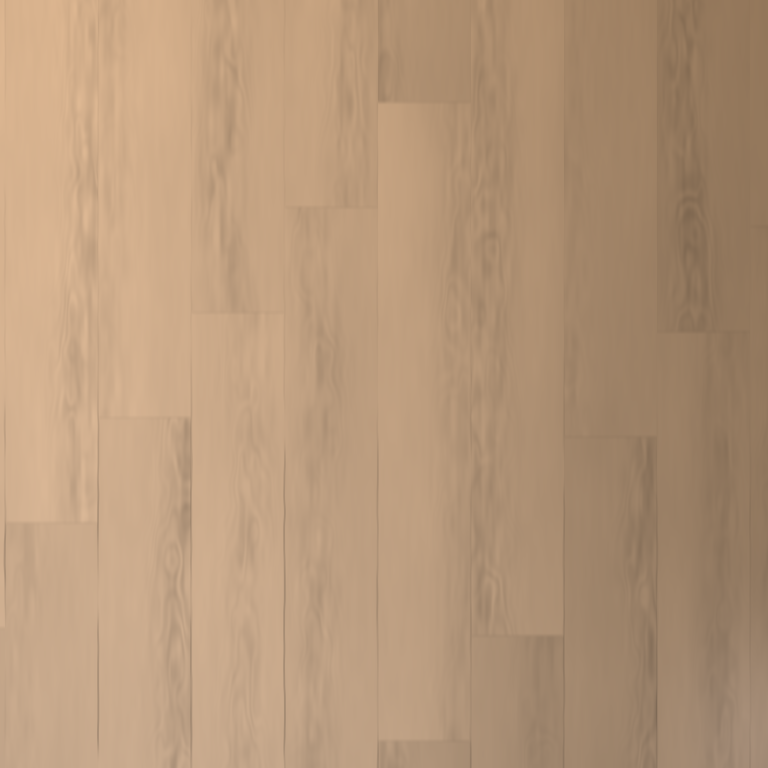
Reproduce this texture procedurally as a Shadertoy shader.

```glsl
#define PLANK_WIDTH 0.1213
#define PLANK_LENGTH 0.832
#define FIRST_SEAM 0.0065
#define FIRST_JOINT 0.319
#define STAGGER 0.137
#define STAGGER_JUMP 0.122
#define SEAM_HALF_WIDTH 0.0011
#define SEAM_DEPTH 0.17
#define GRAIN_DEPTH 0.125
#define TONE_SPREAD 0.022
#define LIT_OAK vec3(0.806, 0.674, 0.553)
#define SHADED_OAK vec3(0.545, 0.445, 0.35)

float hash(vec2 p) {
    return fract(sin(dot(p, vec2(127.1, 311.7))) * 43758.5453);
}

float noise(vec2 p) {
    vec2 i = floor(p), f = fract(p);
    f = f * f * (3.0 - 2.0 * f);
    return mix(mix(hash(i), hash(i + vec2(1, 0)), f.x),
               mix(hash(i + vec2(0, 1)), hash(i + vec2(1, 1)), f.x), f.y);
}

// Alternates between +1 and -1 along a column of boards
float boardSide(vec2 board) {
    return 1.0 - 2.0 * mod(board.y, 2.0);
}

float boardTone(vec2 board) {
    return boardSide(board) * (0.45 - cos(1.2566 * (board.x - 2.0)));
}

// Signed grain of one board: a streaked band with nested arches
float woodGrain(vec2 p, float across, vec2 board) {
    vec2 q = p + 17.0 * vec2(hash(board + 3.1), hash(board + 8.7));
    float side = boardSide(board);
    float centre = fract(0.85 + 0.27 * board.x - 0.42 * step(5.5, board.x));
    centre = mix(1.0 - centre, centre, 0.5 + 0.5 * side);
    float strength = 0.68 + 0.32 * side * cos(2.6 * board.x);
    float wander = noise(vec2(board.x * 7.3, q.y * 6.0)) - 0.5;
    float d = across - centre - 0.16 * wander;
    float band = strength * exp(-d * d / 0.05);

    float warp = noise(q * vec2(55.0, 14.0)) + 0.6 * noise(q * vec2(110.0, 34.0));
    float arches = sin(6.2832 * (28.0 * d * d + 9.0 * q.y + 1.8 * warp));
    float patches = smoothstep(0.2, 0.8, noise(q * vec2(30.0, 9.0)));
    float streaks = noise(q * vec2(135.0, 14.0)) - 0.5;
    float fibres = noise(q * vec2(210.0, 32.0)) - 0.5;
    float broad = noise(q * vec2(24.0, 2.0)) - 0.5;

    float figure = 0.3 * arches * (0.25 + 0.75 * patches) - 0.3 * patches;
    figure += 0.75 * streaks + 0.6 * fibres - 0.35;
    return band * figure + 0.32 * broad + 0.1 * streaks + 0.1 * fibres + 0.18;
}

// Soft line around distance zero, never thinner than a pixel
float softLine(float dist, float halfWidth, float pixel) {
    float w = max(halfWidth, 0.6 * pixel);
    return (halfWidth / w) * (1.0 - smoothstep(0.3 * w, 1.9 * w, abs(dist)));
}

void mainImage(out vec4 fragColor, in vec2 fragCoord) {
    vec2 p = fragCoord / iResolution.xy;
    float pixel = 1.0 / min(iResolution.x, iResolution.y);

    // Staggered plank layout, restarting one board lower halfway across
    float u = (p.x - FIRST_SEAM) / PLANK_WIDTH;
    float column = floor(u);
    float across = u - column;
    float joint = FIRST_JOINT + STAGGER * column + STAGGER_JUMP * step(5.5, column);
    joint -= PLANK_LENGTH * step(3.5, column);
    float v = (p.y - joint) / PLANK_LENGTH;

    // Blend the two boards that meet at the nearest joint
    float nearest = floor(v + 0.5);
    float jointDist = (v - nearest) * PLANK_LENGTH;
    float above = smoothstep(-0.004, 0.004, jointDist);
    vec2 lower = vec2(column, nearest - 1.0);
    vec2 upper = vec2(column, nearest);
    float grain = mix(woodGrain(p, across, lower), woodGrain(p, across, upper), above);
    float tone = mix(boardTone(lower), boardTone(upper), above);

    // Light falling off to the right, warmer toward the top
    float shade = smoothstep(0.1, 1.15, p.x + 0.08 * (p.y - 0.5));
    vec3 color = mix(LIT_OAK, SHADED_OAK, shade);
    color *= mix(vec3(0.97, 0.985, 1.0), vec3(1.015, 1.0, 0.965), p.y);
    vec2 sheen = (p - vec2(1.0, 0.03)) / vec2(0.12, 0.15);
    color += vec3(0.08, 0.08, 0.09) * exp(-dot(sheen, sheen));

    // Board tone, grain and faint mottling
    color *= 1.0 + TONE_SPREAD * tone + GRAIN_DEPTH * grain;
    color *= 1.0 + 0.03 * (noise(p * vec2(14.0, 9.0)) - 0.5);

    // Worn seams, clearest low on the left, and faint end joints
    float seamDist = (across - step(0.5, across)) * PLANK_WIDTH;
    float seamId = floor(u + 0.5);
    seamDist += 0.0012 * (noise(vec2(seamId * 3.3, p.y * 45.0)) - 0.5);
    float wear = smoothstep(0.05, 0.8, noise(vec2(seamId * 5.7, p.y * 18.0)));
    wear *= mix(1.0, 0.2, smoothstep(0.25, 0.65, p.y)) * mix(1.0, 0.3, shade);
    float seam = wear * softLine(seamDist, SEAM_HALF_WIDTH, pixel);
    float endJoint = 0.12 * softLine(jointDist, 2.0 * SEAM_HALF_WIDTH, pixel);
    color *= 1.0 - SEAM_DEPTH * max(seam, endJoint);

    fragColor = vec4(color, 1.0);
}
```
